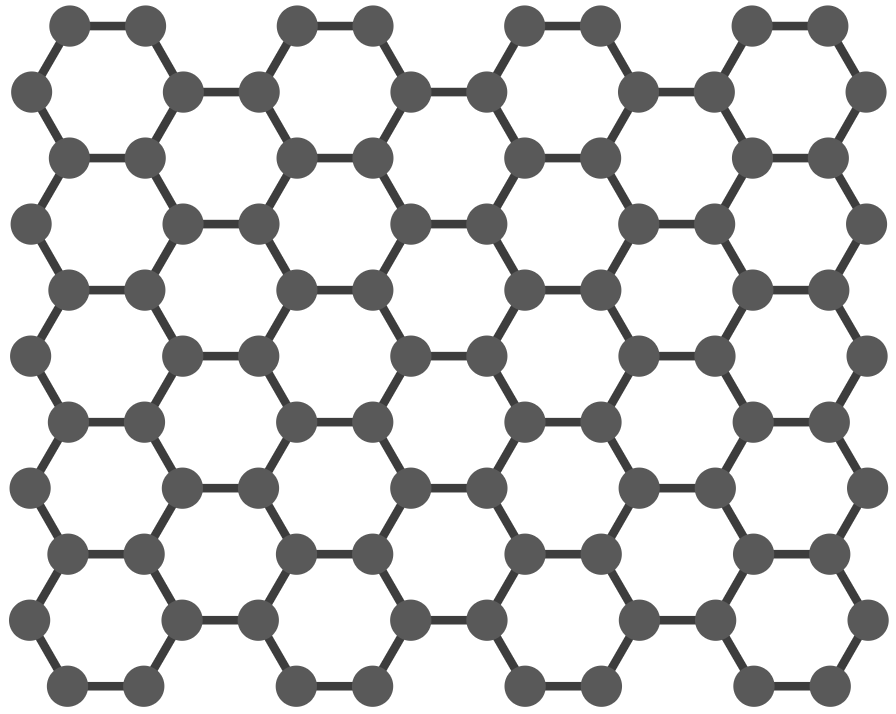
Write a Shadertoy shader that draws this pattern.

```glsl
// Ball-and-stick honeycomb sheet: grey atoms joined by darker bonds on white.

// Lengths are in canvas heights.
const vec2  COUNT       = vec2(4.0, 5.0);       // hexagons across and down
const float SIDE        = 0.1065;               // bond length
const float ATOM_RADIUS = 0.0288;
const float BOND_HALF   = 0.0060;               // half the bond width
const vec2  CENTRE      = vec2(0.0012, 0.0012); // sheet offset from canvas middle
const float FLARE       = 0.0066;               // slight widening towards the bottom
const float STRETCH     = 1.0025;               // slight vertical stretch

const vec3 PAPER      = vec3(1.0);
const vec3 ATOM_COLOR = vec3(0.35);
const vec3 BOND_COLOR = vec3(0.24);

float segmentDistance(vec2 p, vec2 a, vec2 b) {
    vec2 ap = p - a, ab = b - a;
    return length(ap - ab * clamp(dot(ap, ab) / dot(ab, ab), 0.0, 1.0));
}

// Coverage of a shape from its signed distance, one pixel soft.
float coverage(float d, float pixel) {
    return clamp(0.5 - d / pixel, 0.0, 1.0);
}

// Offset from the centre of the nearest hexagon of the finite sheet.
vec2 hexagonLocal(vec2 p, vec2 cell) {
    vec2 middle = 0.5 * (COUNT - 1.0);
    vec2 id = clamp(floor(p / cell + middle + 0.5), vec2(0.0), COUNT - 1.0);
    return p - (id - middle) * cell;
}

void mainImage(out vec4 fragColor, in vec2 fragCoord) {
    float pixel = 1.0 / iResolution.y;
    vec2 p = (fragCoord - 0.5 * iResolution.xy) * pixel - CENTRE;
    p.x /= 1.0 - FLARE * p.y;
    p.y /= STRETCH;

    // Fold one hexagon onto its upper right quarter.
    vec2 cell = SIDE * vec2(3.0, sqrt(3.0));
    vec2 q = abs(hexagonLocal(p, cell));
    vec2 sideAtom = vec2(SIDE, 0.0);
    vec2 topAtom = vec2(0.5 * SIDE, 0.5 * cell.y);

    // Hexagon edges, then links to neighbours inside the sheet.
    float bond = min(segmentDistance(q, sideAtom, topAtom),
                     segmentDistance(q, topAtom, vec2(0.0, topAtom.y)));
    float outerAtomX = 0.5 * (COUNT.x - 1.0) * cell.x + SIDE;
    if (abs(p.x) < outerAtomX) {
        bond = min(bond, segmentDistance(q, sideAtom, vec2(0.5 * cell.x, 0.0)));
    }
    float atom = min(length(q - sideAtom), length(q - topAtom));

    // Atoms sit over the bonds.
    vec3 color = mix(PAPER, BOND_COLOR, coverage(bond - BOND_HALF, pixel));
    color = mix(color, ATOM_COLOR, coverage(atom - ATOM_RADIUS, pixel));
    fragColor = vec4(color, 1.0);
}
```
